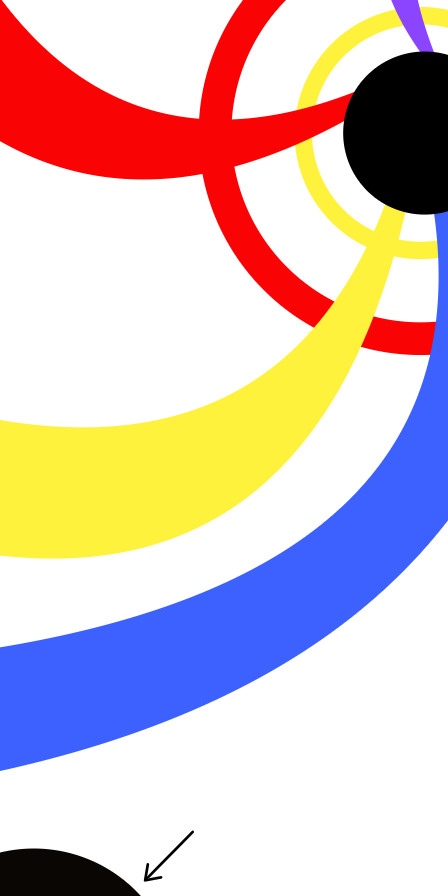
Give the GLSL for this background, as a Shadertoy shader.

```glsl
const vec3 WHITE  = vec3(1.0);
const vec3 RED    = vec3(0.98, 0.01, 0.02);
const vec3 YELLOW = vec3(1.0, 0.95, 0.24);
const vec3 BLUE   = vec3(0.24, 0.38, 1.0);
const vec3 VIOLET = vec3(0.55, 0.27, 1.0);
const vec3 BLACK  = vec3(0.0);
const vec3 INK    = vec3(0.04, 0.025, 0.015);

float cross2(vec2 a, vec2 b) { return a.x * b.y - a.y * b.x; }

// Coverage of a signed distance, softened over one pixel
float cover(float dist, float pixel) { return clamp(0.5 - dist / pixel, 0.0, 1.0); }

float ringDist(vec2 p, vec2 center, float radius, float halfWidth) {
    return abs(length(p - center) - radius) - halfWidth;
}

float strokeDist(vec2 p, vec2 a, vec2 b, float halfWidth) {
    vec2 pa = p - a, ba = b - a;
    return length(pa - ba * clamp(dot(pa, ba) / dot(ba, ba), 0.0, 1.0)) - halfWidth;
}

// Approximate distance to the parabola through a and c with control point b;
// negative on the concave side
float parabolaDist(vec2 p, vec2 a, vec2 b, vec2 c) {
    vec2 ab = b - a, ac = c - a, ap = p - a;
    float det = cross2(ab, ac);
    float v = cross2(ap, ac) / det;
    float w = cross2(ab, ap) / det;
    float u = 1.0 - v - w;
    vec2 gradV = vec2(ac.y, -ac.x) / det;
    vec2 gradW = vec2(-ab.y, ab.x) / det;
    vec2 grad = 2.0 * v * gradV - 4.0 * (u * gradW - w * (gradV + gradW));
    return (v * v - 4.0 * u * w) / max(length(grad), 1e-4);
}

// Area between two parabolas, kept on one side of the hub
float ribbonDist(float outer, float inner, float hubSide) {
    return max(max(outer, -inner), -hubSide);
}

float arrowDist(vec2 p, vec2 tail, vec2 tip, float barb, float halfWidth) {
    vec2 back = normalize(tail - tip);
    vec2 across = vec2(-back.y, back.x);
    float dist = strokeDist(p, tail, tip, halfWidth);
    for (float side = -1.0; side < 2.0; side += 2.0) {
        vec2 dir = normalize(back + side * 0.7 * across);
        dist = min(dist, strokeDist(p, tip, tip + barb * dir, halfWidth));
    }
    return dist;
}

void mainImage(out vec4 fragColor, in vec2 fragCoord) {
    float pixel = 1.0 / iResolution.x;
    vec2 p = fragCoord * pixel;
    vec2 hub = vec2(0.948, 1.703);
    vec2 ringCenter = vec2(0.939, 1.703);
    vec2 fromHub = p - hub;
    vec3 color = WHITE;

    // Rings
    color = mix(color, RED, cover(ringDist(p, ringCenter, 0.459, 0.0365), pixel));
    color = mix(color, YELLOW, cover(ringDist(p, ringCenter, 0.262, 0.0195), pixel));

    // Tapered ribbons
    float outer = parabolaDist(p, vec2(0.0, 1.685), vec2(0.339, 1.492), vec2(0.776, 1.734));
    float inner = parabolaDist(p, vec2(0.0, 2.005), vec2(0.299, 1.604), vec2(0.789, 1.794));
    color = mix(color, RED, cover(ribbonDist(outer, inner, -fromHub.x), pixel));

    outer = parabolaDist(p, vec2(0.0, 0.760), vec2(0.708, 0.680), vec2(0.906, 1.531));
    inner = parabolaDist(p, vec2(0.0, 1.0625), vec2(0.633, 0.956), vec2(0.859, 1.542));
    color = mix(color, YELLOW, cover(ribbonDist(outer, inner, -fromHub.y), pixel));

    outer = parabolaDist(p, vec2(0.0, 0.279), vec2(0.685, 0.430), vec2(1.0, 0.8385));
    inner = parabolaDist(p, vec2(0.0, 0.555), vec2(1.078, 0.734), vec2(0.969, 1.523));
    color = mix(color, BLUE, cover(ribbonDist(outer, inner, -fromHub.y), pixel));

    outer = parabolaDist(p, vec2(0.872, 2.003), vec2(0.898, 1.9375), vec2(0.948, 1.870));
    inner = parabolaDist(p, vec2(0.932, 2.003), vec2(0.945, 1.943), vec2(0.974, 1.870));
    color = mix(color, VIOLET, cover(ribbonDist(outer, inner, fromHub.y), pixel));

    // Dark discs
    color = mix(color, BLACK, cover(length(fromHub) - 0.182, pixel));
    color = mix(color, INK, cover(length(p - vec2(0.0755, -0.216)) - 0.322, pixel));

    // Arrow
    float arrow = arrowDist(p, vec2(0.430, 0.143), vec2(0.324, 0.035), 0.036, 0.003);
    color = mix(color, BLACK, cover(arrow, pixel));

    fragColor = vec4(color, 1.0);
}
```
